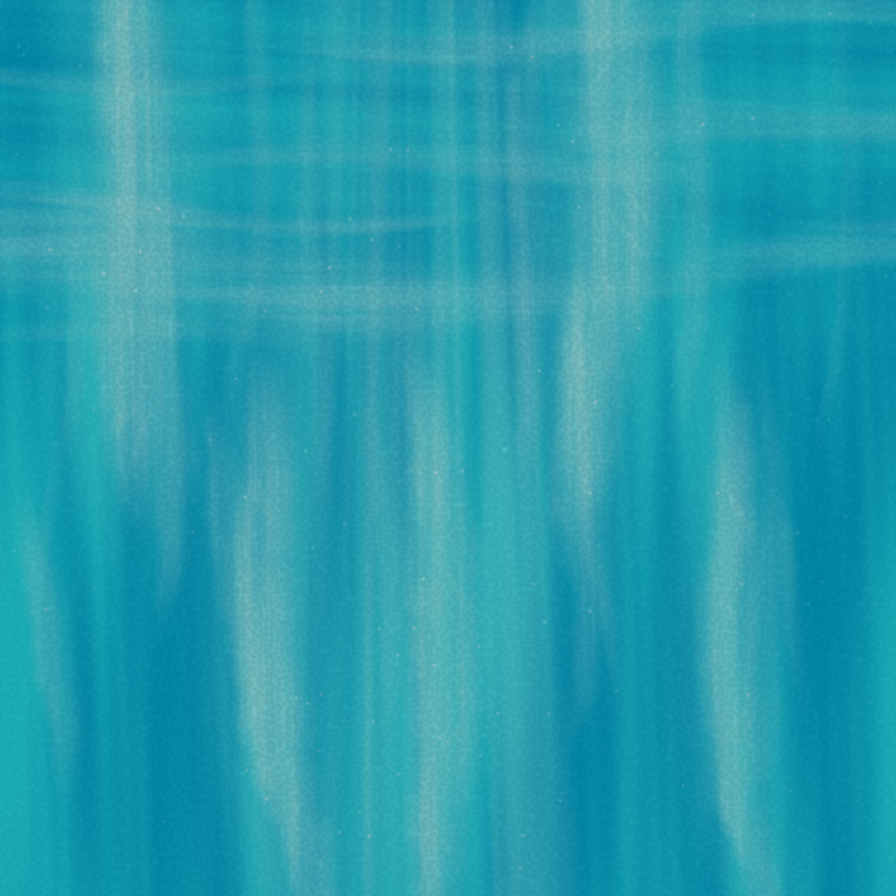
This texture is drawn by a WebGL 1 fragment shader. Its source:

```glsl
precision highp float;
// Turquoise water-like sheet crossed by pale, wispy veils of light.
// Layered sines fold the depth tone; loops of tapered ribbons lay the veils,
// and cellular noise adds veins, fine grain and scattered bright specks.
uniform vec2 u_resolution;

float hash(vec2 p) {
  p = fract(p * vec2(0.1031, 0.1137));
  p += dot(p, p.yx + 33.33);
  return fract((p.x + p.y) * p.x * 17.0);
}

// Nearest feature point: x = distance, y = random id of its cell
vec2 cellular(vec2 p) {
  vec2 base = floor(p);
  vec2 nearest = vec2(8.0, 0.0);
  for (int j = -1; j <= 1; j++) {
    for (int i = -1; i <= 1; i++) {
      vec2 cell = base + vec2(float(i), float(j));
      vec2 point = cell + vec2(hash(cell + 7.0), hash(cell + 61.0));
      float d = distance(p, point);
      if (d < nearest.x) nearest = vec2(d, hash(cell + 113.0));
    }
  }
  return nearest;
}

// Warped stripes that run along y, about -1 to 1
float folds(vec2 q) {
  float sum = 0.0, amp = 0.42;
  for (int i = 0; i < 5; i++) {
    float k = float(i);
    sum += amp * sin(q.x + 1.6 * sin(q.y + 0.3 * q.x + k * 2.1) + k * 1.7);
    q = q * vec2(1.83, 1.27) + 1.3;
    amp *= 0.7;
  }
  return sum;
}

// Soft tapered band along y; one edge is crisper than the other
float ribbon(vec2 p, vec2 center, float len, float width, float lean, float phase) {
  float along = p.y - center.y;
  float taper = clamp(1.0 - along * along / (len * len), 0.0, 1.0);
  float middle = center.x + lean * along + 0.016 * sin(p.y * 9.0 + phase);
  float across = (p.x - middle) / (width * (0.35 + 0.65 * taper));
  return smoothstep(-1.4, -0.5, across) * (1.0 - smoothstep(0.0, 1.5, across))
       * smoothstep(0.0, 0.8, taper);
}

float layer(float veil, float amount) {
  return veil + amount * (1.0 - veil);
}

void main() {
  vec2 p = gl_FragCoord.xy / u_resolution;
  vec2 side = p.yx;

  // Depth tone: upright folds, joined by level ripples near the top
  float upright = folds(vec2(p.x * 19.0, p.y * 3.2));
  float level = folds(vec2(p.y * 30.0 + p.x * 1.5, p.x * 2.6));
  float tone = 0.46 + 0.52 * mix(upright, level, 0.55 * smoothstep(0.55, 0.95, p.y));
  tone += 0.17 * sin(p.x * 12.0 + 1.8 * sin(p.y * 4.0 + 1.0));

  // Fibres inside the veils, and a hazy fan of rays at the centre
  float fibre = clamp(0.5 + 0.8 * folds(vec2(p.x * 70.0, p.y * 6.0 + 2.0)), 0.0, 1.0);
  float spread = (p.x - 0.48) / (0.17 - 0.05 * p.y);
  float rays = clamp(0.5 + 0.9 * folds(vec2(spread * 4.5, p.y * 1.6 + 4.0)), 0.0, 1.0);
  float veil = 0.42 * exp(-spread * spread) * rays;

  // Broad upright veils, each with a faint wide halo
  vec2 frayed = p + vec2(0.006 * folds(vec2(p.y * 22.0, p.x * 14.0)), 0.0);
  float broad = 0.0;
  for (int i = 0; i < 5; i++) {
    float k = float(i);
    float r = hash(vec2(k * 3.0 + 5.0, 19.0));
    float s = hash(vec2(k * 7.0 + 2.0, 43.0));
    vec2 center = vec2(0.16 + 0.17 * k + 0.04 * (r - 0.5),
                       mix(0.27, 0.77, step(mod(k, 3.0), 0.5)));
    float len = 0.36 + 0.12 * r, width = 0.03 + 0.016 * s, lean = 0.24 * (r - 0.5);
    broad = layer(broad, (0.5 + 0.2 * s) * ribbon(frayed, center, len, width, lean, k * 2.3));
    broad = layer(broad, 0.14 * ribbon(p, center, len * 1.2, width * 2.2, lean, k * 2.3));
  }
  veil = layer(veil, broad * (0.65 + 0.4 * fibre));

  // Thin upright wisps
  for (int i = 0; i < 15; i++) {
    float k = float(i);
    float r = hash(vec2(k * 5.0 + 1.0, 71.0));
    float s = hash(vec2(k * 3.0 + 9.0, 97.0));
    vec2 center = vec2((k + r) / 15.0, 0.1 + 0.75 * s);
    veil = layer(veil, (0.1 + 0.24 * r) * (0.6 + 0.5 * fibre) * ribbon(frayed, center,
                 0.14 + 0.2 * s, 0.01 + 0.016 * r, 0.2 * (s - 0.5), k * 1.9));
  }

  // Level wisps over the upper part, with one wide band below them
  float strand = clamp(0.5 + 0.8 * folds(vec2(p.y * 70.0, p.x * 6.0)), 0.0, 1.0);
  for (int i = 0; i < 8; i++) {
    float k = float(i);
    float r = hash(vec2(k * 11.0 + 3.0, 29.0));
    float s = hash(vec2(k * 5.0 + 8.0, 53.0));
    veil = layer(veil, (0.08 + 0.2 * s) * (0.4 + 0.7 * strand) * ribbon(side,
                 vec2(0.62 + 0.05 * k, r), 0.2 + 0.25 * s, 0.01 + 0.018 * r,
                 0.16 * (r - 0.4), k * 2.7));
  }
  float band = ribbon(side, vec2(0.71, 0.12), 0.62, 0.05, -0.08, 1.0);
  veil = layer(veil, band * (0.2 + 0.24 * strand));

  // Veins of light within the broad veils
  vec2 vein = cellular(vec2(p.x * 55.0 + 2.0 * sin(p.y * 17.0), p.y * 15.0));
  veil += 0.16 * broad * smoothstep(0.5, 0.95, vein.x);

  vec3 color = mix(vec3(0.005, 0.515, 0.64), vec3(0.105, 0.668, 0.705), smoothstep(-0.1, 1.1, tone));
  color = mix(color, vec3(0.53, 0.735, 0.735), clamp(veil, 0.0, 0.85));

  // Fine grain and rare warm specks
  color += (cellular(p * 190.0).x - 0.45) * (0.034 + 0.05 * veil);
  vec2 speck = cellular(p * 42.0);
  float glint = (1.0 - smoothstep(0.03, 0.13, speck.x)) * step(0.93, speck.y);
  color = mix(color, vec3(0.72, 0.79, 0.77), glint * (0.12 + 0.6 * veil));
  gl_FragColor = vec4(clamp(color, 0.0, 1.0), 1.0);
}
```
